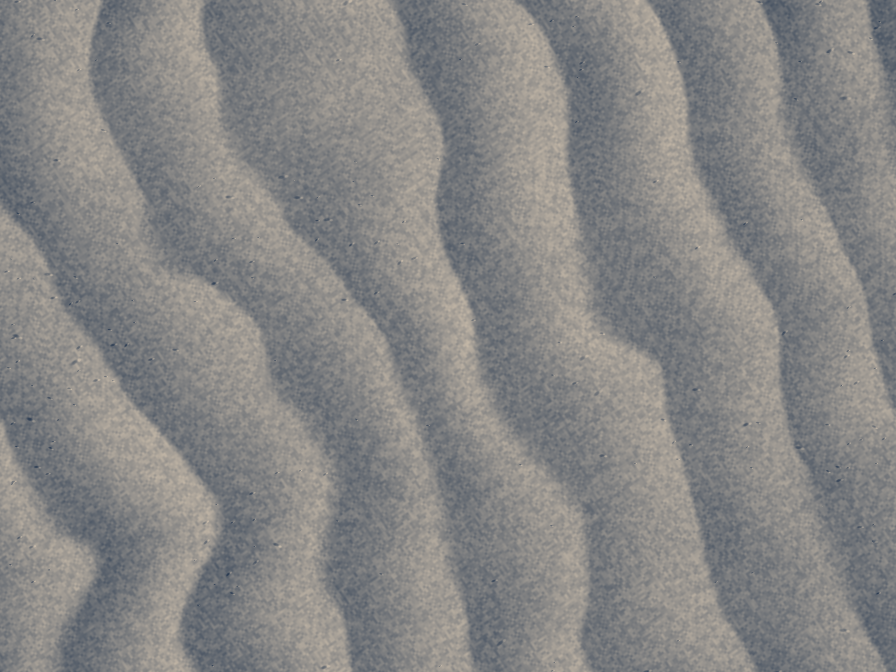
Write a WebGL 1 fragment shader that draws this texture.

```glsl
precision highp float;
// Wind-rippled sand in low light, with wavy crests, fine grain and small pits.

uniform vec2 u_resolution;

const vec3 SHADOW_BLUE = vec3(0.36, 0.39, 0.43);
const vec3 SUNLIT_SAND = vec3(0.67, 0.64, 0.60);
const float RIPPLE_SPACING = 0.19;
const float RIPPLE_SLANT = 0.42;

float hash(vec2 p) {
  return fract(sin(dot(p, vec2(127.1, 311.7))) * 43758.545);
}

float noise(vec2 p) {
  vec2 cell = floor(p);
  vec2 f = fract(p);
  f = f * f * (3.0 - 2.0 * f);
  float low = mix(hash(cell), hash(cell + vec2(1.0, 0.0)), f.x);
  float high = mix(hash(cell + vec2(0.0, 1.0)), hash(cell + vec2(1.0)), f.x);
  return mix(low, high, f.y);
}

vec2 rotate(vec2 p, float angle) {
  float c = cos(angle);
  float s = sin(angle);
  return vec2(c * p.x + s * p.y, c * p.y - s * p.x);
}

// Ripple count across the slanted, meandering crest lines.
float ripplePhase(vec2 p) {
  vec2 q = rotate(p, 0.35);
  float meander = 0.13 * (noise(q * vec2(3.0, 5.0) + 7.3) - 0.5);
  meander += 0.035 * (noise(q * vec2(6.0, 11.0) + 31.0) - 0.5);
  meander += 0.12 * (noise(q * 1.7 + 52.0) - 0.5);
  return (p.x + RIPPLE_SLANT * p.y + meander) / RIPPLE_SPACING;
}

// Slow rise to a bright crest, then a quick fall into shade.
float rippleLight(float phase, float crestWidth) {
  float f = fract(phase);
  float rise = smoothstep(0.02, 0.88, f);
  float fall = 1.0 - smoothstep(1.0 - crestWidth, 1.0, f);
  return rise * fall;
}

// Scattered pits: a dark streak with a lit grain at its right end.
float pitLight(vec2 p, float size, float seed, float density) {
  vec2 cell = floor(p / size);
  vec2 key = cell + seed;
  vec2 jitter = vec2(hash(key + 3.1), hash(key + 8.7)) - 0.5;
  vec2 local = fract(p / size) - 0.5 - 0.4 * jitter;
  local = rotate(local, 0.25 + 1.2 * (hash(key + 5.9) - 0.5));
  float radius = mix(0.07, 0.20, pow(hash(key + 14.2), 2.0));
  float pit = length(local * vec2(1.0, 2.0));
  float grain = length((local - vec2(radius, -0.03)) * vec2(1.0, 1.4));
  float dark = 1.0 - smoothstep(radius * 0.2, radius, pit);
  float lit = 1.0 - smoothstep(radius * 0.1, radius * 0.6, grain);
  float present = step(hash(key + 21.4), density);
  return present * (0.45 * lit - 0.6 * dark);
}

float sandGrain(vec2 p) {
  float fine = noise(rotate(p, 0.6) * 270.0) - 0.5;
  float coarse = noise(rotate(p, 1.1) * 130.0) - 0.5;
  return 0.46 * fine + 0.22 * coarse;
}

void main() {
  vec2 p = gl_FragCoord.xy / u_resolution.y;
  vec2 centered = gl_FragCoord.xy / u_resolution - 0.5;

  // Crests vary in height and sharpness along their length.
  float strength = mix(0.55, 1.05, noise(p * 4.0 + 17.0));
  float crestWidth = mix(0.07, 0.32, smoothstep(0.4, 0.9, noise(p * 5.0 + 63.0)));
  float ripple = rippleLight(ripplePhase(p), crestWidth);
  float light = 0.55 + 0.78 * strength * (ripple - 0.5);

  // Gentle hollows and a slight darkening towards the corners.
  light += 0.18 * (noise(rotate(p, 0.4) * vec2(14.0, 9.0)) - 0.5);
  light += 0.05 - 0.28 * dot(centered, centered);

  // Pits gather in loose clusters.
  float cluster = smoothstep(0.45, 0.85, noise(p * 6.0 + 91.0));
  for (int i = 0; i < 3; i++) {
    float layer = float(i);
    vec2 shifted = p + layer * vec2(0.013, 0.017);
    float size = 0.044 - 0.007 * layer;
    light += pitLight(shifted, size, 40.0 * layer, 0.02 + 0.22 * cluster);
  }

  light += sandGrain(p);
  vec3 color = mix(SHADOW_BLUE, SUNLIT_SAND, clamp(light, -0.6, 1.3));
  gl_FragColor = vec4(color, 1.0);
}
```
